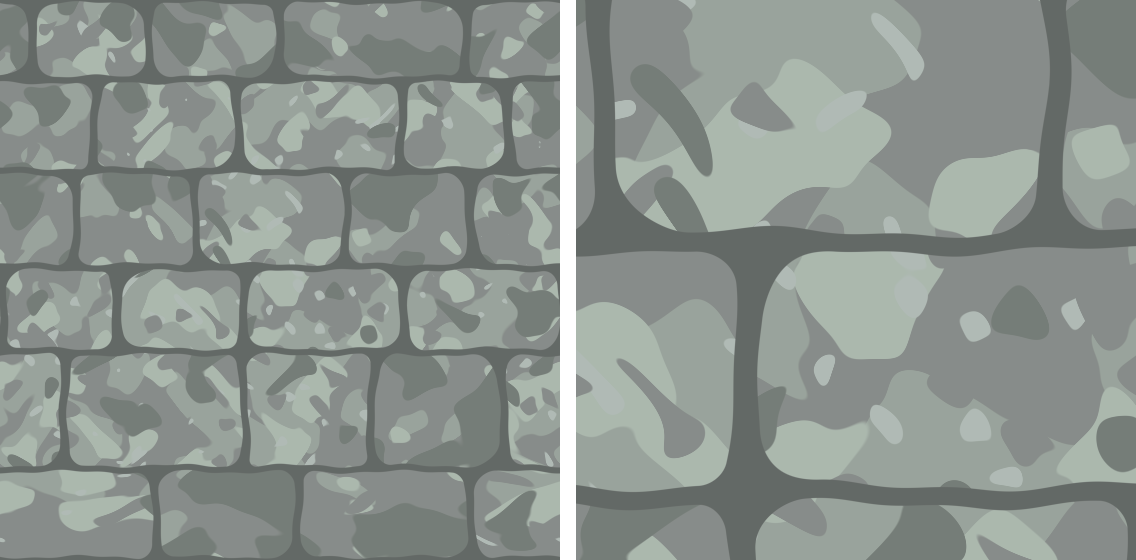
Left: the whole. Right: its middle third, enlarged.
This texture is drawn by a WebGL 2 fragment shader. Its source:

```glsl
#version 300 es
precision highp float;
// Six courses of rounded grey-green stone blocks with mottled patches and dark mortar.
uniform vec2 u_resolution;
out vec4 fragColor;

const float TAU = 6.2831853;

// Course boundaries from bottom to top, and the upright joints of each course.
const float courseEdge[7] = float[7](0.0, 0.163, 0.372, 0.523, 0.694, 0.858, 1.0);
const vec4 joints[6] = vec4[6](
    vec4(0.276, 0.535, 0.841, 0.841),
    vec4(0.116, 0.436, 0.663, 0.897),
    vec4(0.003, 0.212, 0.432, 0.725),
    vec4(0.135, 0.352, 0.618, 0.842),
    vec4(0.168, 0.424, 0.717, 0.906),
    vec4(0.057, 0.270, 0.496, 0.835));

vec2 hash2(vec2 p) {
    vec3 q = fract(p.xyx * vec3(0.1031, 0.1030, 0.0973));
    q += dot(q, q.yzx + 33.33);
    return fract((q.xx + q.yz) * q.zy);
}

// Smoothed cellular distance: low inside merged, wavy-edged blobs.
float blobField(vec2 p, float seed) {
    p += 0.20 * sin(p.yx * 2.6 + seed) + 0.09 * sin(p.yx * 6.3 + vec2(seed, 2.0));
    p += 0.035 * sin(p.yx * 14.0 + vec2(1.0, seed));
    vec2 cell = floor(p);
    float sum = 0.0;
    for (int y = -1; y <= 1; y++) {
        for (int x = -1; x <= 1; x++) {
            vec2 c = cell + vec2(x, y);
            sum += exp(-10.0 * length(c + hash2(c + seed * 7.0) - p));
        }
    }
    return -log(sum) / 10.0;
}

// Coverage of blobs at a given frequency and size.
float patches(vec2 p, float frequency, float size, float seed, float pixel) {
    float edge = frequency * pixel;
    return smoothstep(-edge, edge, size - blobField(p * frequency, seed));
}

// Signed distance to one uneven block with its own radius at each corner.
float blockDistance(vec2 q, vec2 halfSize, vec2 id) {
    vec2 corner = hash2(id * 9.0 + 3.0 * sign(q) + 40.0);
    float side = hash2(id * 5.0 + vec2(2.0 * sign(q.x) + 20.0, 7.0)).x;
    float along = q.y / halfSize.y;
    vec2 extent = halfSize - vec2(0.0055 + 0.003 * side, 0.0055);
    extent.x -= 0.010 * side * along * along;
    float radius = mix(0.012, 0.048, corner.x * corner.y + 0.2 * corner.x);
    vec2 e = abs(q) - extent + radius;
    return min(max(e.x, e.y), 0.0) + length(max(e, 0.0)) - radius;
}

void main() {
    float pixel = 0.75 / min(u_resolution.x, u_resolution.y);
    vec2 uv = gl_FragCoord.xy / u_resolution;

    // Periodic waviness of the joints
    vec2 wave = vec2(0.0035 * sin(TAU * (4.0 * uv.y + 2.0 * uv.x)),
                     0.0025 * sin(TAU * (5.0 * uv.x + uv.y)));
    wave += 0.0013 * sin(TAU * vec2(11.0 * uv.y + 3.0 * uv.x, 13.0 * uv.x - 4.0 * uv.y));
    vec2 p = fract(uv + wave);

    // Find the course, then the nearest joint on either side
    int row = 0;
    for (int i = 1; i < 6; i++) row += p.y >= courseEdge[i] ? 1 : 0;
    float left = 1.0, right = 1.0, column = 0.0;
    for (int i = 0; i < 4; i++) {
        float gap = fract(p.x - joints[row][i]);
        if (gap < left) { left = gap; column = float(i); }
        right = min(right, fract(joints[row][i] - p.x));
    }
    float bottom = courseEdge[row], top = courseEdge[row + 1];
    vec2 id = vec2(column, row);
    vec2 q = vec2(0.5 * (left - right), p.y - 0.5 * (bottom + top));
    float d = blockDistance(q, 0.5 * vec2(left + right, top - bottom), id);

    // Mottling differs per block; the lowest course is darker and streaked
    vec2 random = hash2(id * 3.0 + 11.0);
    float lowest = row == 0 ? 1.0 : 0.0;
    float bias = 0.24 * (random.x - 0.5) - 0.08 * lowest;
    vec2 m = q * vec2(mix(1.0, 0.55, lowest), 1.0) + 2.0 + 3.0 * hash2(id + 60.0);

    vec3 slate = vec3(0.46, 0.49, 0.47);
    vec3 grey = vec3(0.53, 0.55, 0.54);
    vec3 sage = vec3(0.60, 0.64, 0.61);
    vec3 light = vec3(0.67, 0.72, 0.68);
    vec3 pale = vec3(0.69, 0.73, 0.71);

    vec3 color = mix(grey, sage, patches(m, 9.0, 0.34 + bias, 1.0, pixel));
    color = mix(color, light, patches(m, 9.5, 0.26 + bias, 2.0, pixel));
    color = mix(color, pale, patches(m, 13.0, 0.06 + bias, 3.0, pixel));
    color = mix(color, grey, patches(m, 11.0, 0.17, 4.0, pixel));
    color = mix(color, slate, patches(m, 7.5, 0.19 - bias, 5.0, pixel));

    vec3 mortar = vec3(0.39, 0.41, 0.40);
    color = mix(color, mortar, smoothstep(-pixel, pixel, d));
    fragColor = vec4(color, 1.0);
}
```
